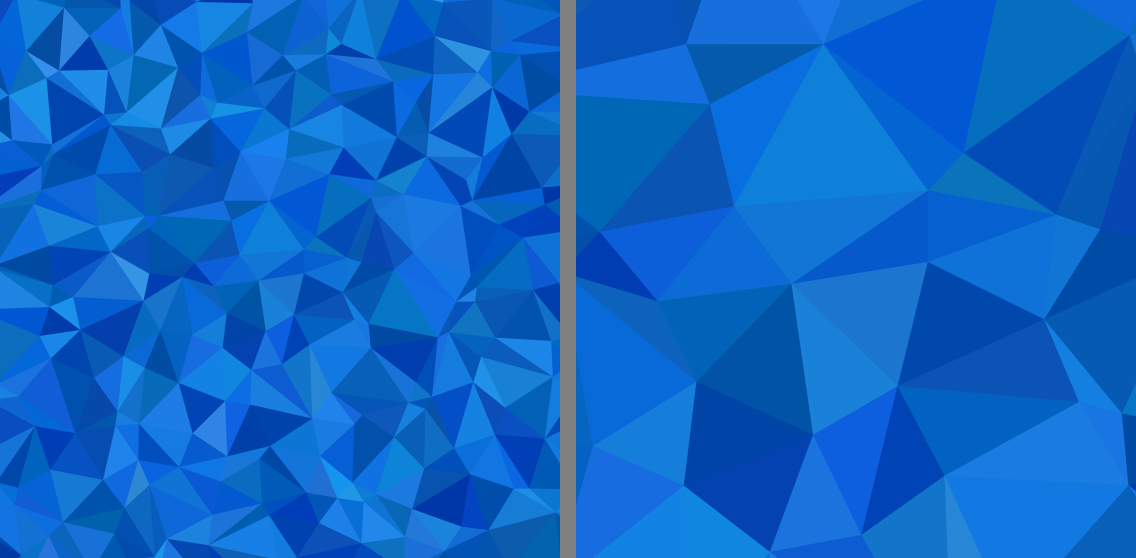
Left: the whole. Right: its middle third, enlarged.
This background is drawn by a WebGL 1 fragment shader. Its source:

```glsl
precision highp float;
// Low-poly mosaic: irregular flat triangles in shades of blue.

uniform vec2 u_resolution;

#define CELLS 14.2        // grid cells across the canvas width
#define JITTER 0.98       // vertex scatter, at most 1 cell
#define TILT 0.47         // grid rotation in radians
#define SEED 23.0
#define TONE_SPREAD 0.09  // brightness variation inside one shade
#define HUE_SPREAD 0.06   // channel variation inside one shade

vec3 hash3(vec3 p) {
  p = fract(p * vec3(0.1031, 0.1030, 0.0973));
  p += dot(p, p.yxz + 33.33);
  return fract((p.xxy + p.yxx) * p.zyx);
}

float cross2(vec2 a, vec2 b) {
  return a.x * b.y - a.y * b.x;
}

vec2 vertexAt(vec2 id) {
  return id + (hash3(vec3(id + 100.0, SEED)).xy - 0.5) * JITTER;
}

// Signed distance to the line a-b, positive on its left.
float leftOf(vec2 p, vec2 a, vec2 b) {
  vec2 edge = b - a;
  return cross2(edge, p - a) / max(length(edge), 1e-4);
}

// Antialiased coverage of a counter-clockwise triangle.
float coverage(vec2 p, vec2 a, vec2 b, vec2 c, float pixel) {
  float inside = min(leftOf(p, a, b), min(leftOf(p, b, c), leftOf(p, c, a)));
  return clamp(inside / pixel + 0.5, 0.0, 1.0);
}

// Shade chosen by area share, then varied a little.
vec3 facetColor(vec2 id, float part) {
  vec3 pick = hash3(vec3(id + 170.0, SEED + 41.0 + part * 17.0));
  vec3 vary = hash3(vec3(id + 250.0, SEED + 97.0 + part * 29.0)) - 0.5;
  vec3 shade = vec3(0.09, 0.53, 0.88);
  if (pick.x < 0.22) shade = vec3(0.08, 0.47, 0.87);
  else if (pick.x < 0.40) shade = vec3(0.01, 0.32, 0.68);
  else if (pick.x < 0.58) shade = vec3(0.04, 0.39, 0.84);
  else if (pick.x < 0.74) shade = vec3(0.00, 0.27, 0.71);
  else if (pick.x < 0.90) shade = vec3(0.02, 0.40, 0.74);
  shade += (pick.y - 0.5) * TONE_SPREAD * vec3(0.5, 1.0, 1.0) + vary * HUE_SPREAD;
  // A few of the lighter facets lean towards violet.
  shade.r += 0.10 * smoothstep(0.7, 1.0, pick.z) * smoothstep(0.38, 0.5, shade.g);
  return clamp(shade, 0.0, 1.0);
}

void main() {
  float pixel = CELLS / u_resolution.x;
  float cosT = cos(TILT), sinT = sin(TILT);
  vec2 p = mat2(cosT, sinT, -sinT, cosT) * gl_FragCoord.xy * pixel;
  vec2 cell = floor(p);

  vec3 color = vec3(0.0);
  float total = 0.0;
  for (int j = -1; j <= 1; j++) {
    for (int i = -1; i <= 1; i++) {
      vec2 id = cell + vec2(float(i), float(j));
      vec2 a = vertexAt(id);
      vec2 b = vertexAt(id + vec2(1.0, 0.0));
      vec2 c = vertexAt(id + vec2(1.0, 1.0));
      vec2 d = vertexAt(id + vec2(0.0, 1.0));

      // Delaunay rule: cut along a-c when the angles at b and d sum below pi.
      float sinSum = cross2(c - b, a - b) * dot(a - d, c - d)
                   + dot(c - b, a - b) * cross2(a - d, c - d);
      float first, second;
      if (sinSum > 0.0) {
        first = coverage(p, a, b, c, pixel);
        second = coverage(p, a, c, d, pixel);
      } else {
        first = coverage(p, a, b, d, pixel);
        second = coverage(p, b, c, d, pixel);
      }
      color += first * facetColor(id, 0.0) + second * facetColor(id, 1.0);
      total += first + second;
    }
  }
  gl_FragColor = vec4(color / max(total, 1e-4), 1.0);
}
```
